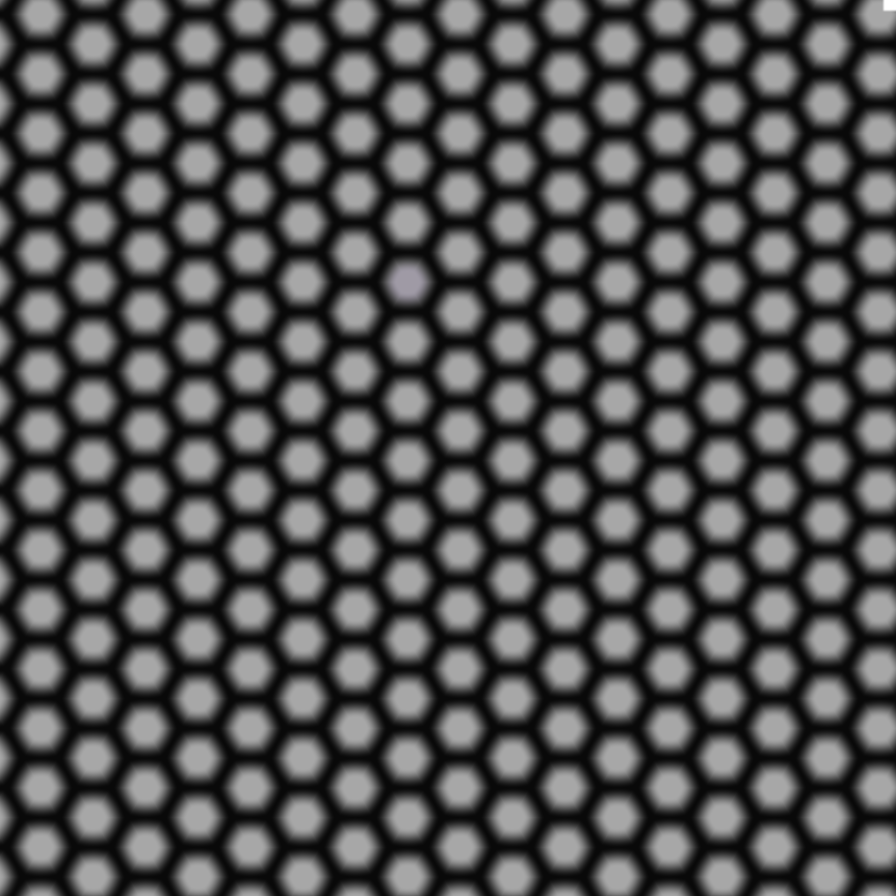
A WebGL 2 fragment shader for this pattern:

```glsl
#version 300 es
precision highp float;
// Soft grey dots on near-black, packed like a honeycomb.
// Two interleaved rectangular lattices give the nearest dot centre; a blend of
// circular and hexagonal distance shades each dot with a wide, blurred rim.

uniform vec2 u_resolution;
out vec4 fragColor;

// Offset from the nearest centre of the staggered lattice
vec2 nearestDot(vec2 p) {
    vec2 pitch = vec2(0.117, 0.0664);
    vec2 even = mod(p + 0.5 * pitch, pitch) - 0.5 * pitch;
    vec2 odd = mod(p, pitch) - 0.5 * pitch;
    return dot(even, even) < dot(odd, odd) ? even : odd;
}

// Distance to the centre of a rounded hexagon with flat top and bottom
float roundedHex(vec2 p) {
    p = abs(p);
    float hexagon = max(p.y, 0.866 * p.x + 0.5 * p.y);
    return mix(length(p), hexagon, 0.5);
}

void main() {
    vec2 uv = gl_FragCoord.xy / u_resolution;

    // Dots fading into the dark mesh
    float radius = roundedHex(nearestDot(uv - vec2(0.0456, 0.0543)));
    float coverage = 1.0 - smoothstep(0.0115, 0.0339, radius);
    vec3 color = mix(vec3(0.035), vec3(0.655), coverage);

    // One dot with a faint violet tint
    float tint = 1.0 - smoothstep(0.015, 0.03, distance(uv, vec2(0.4555, 0.683)));
    color *= mix(vec3(1.0), vec3(0.95, 0.92, 0.99), tint);

    // Small white chip in the upper right corner
    vec2 chip = smoothstep(vec2(0.984, 0.986), vec2(0.988, 0.990), uv);
    color = mix(color, vec3(1.0), chip.x * chip.y);

    fragColor = vec4(color, 1.0);
}
```
